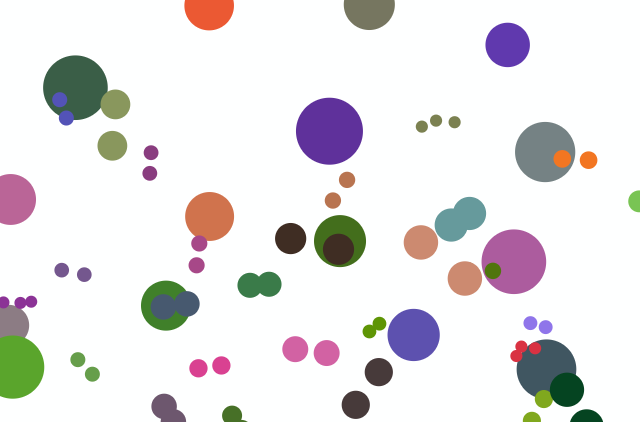
Write a WebGL 2 fragment shader that draws this background.

```glsl
#version 300 es
precision highp float;

#define BIG_COUNT 15
#define CLUSTER_COUNT 27
#define BIG_RADIUS vec2(0.047, 0.080)
#define SMALL_RADIUS vec2(0.014, 0.041)
#define CLUSTER_TOP 0.74
#define TWIN_GAP vec2(1.2, 3.4)
#define BIG_TINT 0.14
#define SMALL_TINT 0.42
#define SEED 4.0
#define PAPER vec3(0.997, 1.0, 1.0)

uniform vec2 u_resolution;
out vec4 fragColor;

// Colour families: grey, green, magenta, violet, red
const vec3 DEEP[5] = vec3[5](
    vec3(0.28, 0.34, 0.32), vec3(0.14, 0.42, 0.14), vec3(0.60, 0.06, 0.36),
    vec3(0.45, 0.15, 0.55), vec3(0.80, 0.14, 0.08));
const vec3 LIGHT[5] = vec3[5](
    vec3(0.52, 0.50, 0.50), vec3(0.62, 0.84, 0.28), vec3(0.78, 0.54, 0.66),
    vec3(0.41, 0.33, 0.75), vec3(0.88, 0.48, 0.30));

float hash(float n, float channel) {
    return fract(sin(n * 12.9898 + (channel + SEED) * 78.233) * 43758.5453);
}

// Evenly spread points with a little jitter
vec2 scatter(float n) {
    vec2 jitter = vec2(hash(n, 1.0), hash(n, 2.0)) - 0.5;
    return fract(vec2(0.7549, 0.5698) * (n + SEED) + 0.12 * jitter);
}

// Picks a family by its share, then a shade and a tint within it
vec3 discColor(float n, float tint) {
    float pick = fract(n * 0.618034 + 0.1);
    int family = int(step(0.29, pick) + step(0.53, pick)
                   + step(0.71, pick) + step(0.88, pick));
    vec3 shade = mix(DEEP[family], LIGHT[family], hash(n, 3.0));
    vec3 shift = vec3(hash(n, 4.0), hash(n, 5.0), hash(n, 6.0)) - 0.5;
    return clamp(shade + tint * shift, 0.02, 0.95);
}

// Coverage of a disc with an edge one pixel wide
float disc(vec2 p, vec2 center, float radius) {
    return clamp(0.5 - (length(p - center) - radius) * u_resolution.y, 0.0, 1.0);
}

void main() {
    vec2 p = gl_FragCoord.xy / u_resolution.y;
    float aspect = u_resolution.x / u_resolution.y;
    vec3 color = PAPER;

    // Large single discs over the whole canvas
    for (int i = 0; i < BIG_COUNT; i++) {
        float n = float(i);
        vec2 center = scatter(n) * vec2(aspect, 1.0);
        float radius = mix(BIG_RADIUS.x, BIG_RADIUS.y, hash(n, 7.0));
        color = mix(color, discColor(n, BIG_TINT), disc(p, center, radius));
    }

    // Small discs in clusters of one colour, denser toward the bottom
    for (int i = 0; i < CLUSTER_COUNT; i++) {
        float n = float(i) + 50.0;
        vec2 spot = scatter(n);
        vec2 center = vec2(spot.x * aspect, CLUSTER_TOP * pow(spot.y, 1.5));
        float size = hash(n, 7.0);
        float radius = mix(SMALL_RADIUS.x, SMALL_RADIUS.y, size * size);
        vec3 ink = discColor(n, SMALL_TINT);
        int members = size < 0.2 ? 3 : 2;
        for (int k = 0; k < members; k++) {
            color = mix(color, ink, disc(p, center, radius));
            float angle = 6.2832 * hash(n, 8.0 + float(k));
            float gap = mix(TWIN_GAP.x, TWIN_GAP.y, hash(n, 11.0 + float(k)));
            center += radius * gap * vec2(cos(angle), sin(angle));
        }
    }

    fragColor = vec4(color, 1.0);
}
```
